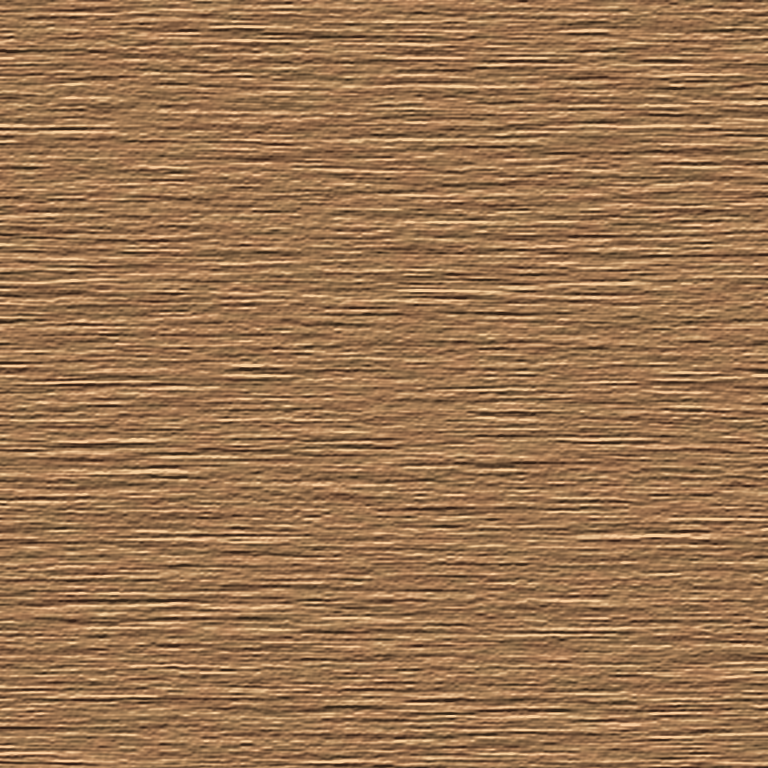
Give the GLSL for this texture, as a three.js fragment shader.

```glsl
// Brown wood-like surface with fine horizontal grooves, lit from above.
// Stretched value noise forms a height field; its slope along the light
// direction is turned into a tone and coloured by a brown ramp.

varying vec2 vUv;

float hash(vec2 cell) {
  vec3 q = fract(vec3(cell.xyx) * 0.1031);
  q += dot(q, q.yzx + 33.33);
  return fract((q.x + q.y) * q.z);
}

float noise(vec2 p) {
  vec2 cell = floor(p);
  vec2 f = fract(p);
  f = f * f * (3.0 - 2.0 * f);
  float low = mix(hash(cell), hash(cell + vec2(1.0, 0.0)), f.x);
  float high = mix(hash(cell + vec2(0.0, 1.0)), hash(cell + vec2(1.0, 1.0)), f.x);
  return mix(low, high, f.y);
}

// Long grooves, from wide to narrow
float grooves(vec2 p) {
  return 0.42 * noise(p * vec2(6.0, 120.0) + 11.0)
       + 0.62 * noise(p * vec2(9.0, 225.0) + 47.0)
       + 0.42 * noise(p * vec2(22.0, 320.0) + 83.0);
}

// Short bumps between the grooves
float grain(vec2 p) {
  return 0.40 * noise(p * vec2(75.0, 250.0) + 29.0)
       + 0.22 * noise(p * vec2(190.0, 280.0) + 61.0);
}

// Dark brown to tan, then on to cream highlights
vec3 woodColor(float tone) {
  vec3 body = mix(vec3(0.31, 0.22, 0.15), vec3(0.73, 0.55, 0.38), (tone - 0.31) / 0.42);
  vec3 glint = mix(vec3(0.73, 0.55, 0.38), vec3(0.95, 0.79, 0.60), (tone - 0.73) / 0.22);
  return tone < 0.73 ? body : glint;
}

void main() {
  // Slight waviness of the grooves
  vec2 p = vUv;
  p.y += 0.003 * noise(vUv * vec2(5.0, 12.0)) + 0.001 * noise(vUv * vec2(19.0, 40.0));

  // Emboss: height difference across a short step towards the light
  vec2 halfStep = vec2(-0.0005, 0.0012);
  float grooveLight = grooves(p - halfStep) - grooves(p + halfStep);
  float grainLight = grain(p - halfStep) - grain(p + halfStep);

  // Deep grooves gather in bands, grain shows more between them
  float band = noise(vUv * vec2(3.0, 24.0) + 5.0);
  float relief = grooveLight * mix(0.6, 1.2, band) + grainLight * mix(1.1, 0.75, band);

  // Soft streaks of lighter and darker wood
  float streak = noise(p * vec2(5.0, 45.0) + 71.0) - 0.5;
  float tone = clamp(0.605 + 0.92 * relief + 0.03 * streak, 0.20, 0.97);

  // Faint drift between reddish and olive brown
  float hue = noise(p * vec2(30.0, 110.0) + 97.0) - 0.5;
  vec3 color = woodColor(tone) + hue * vec3(0.018, -0.018, -0.006);

  gl_FragColor = vec4(color, 1.0);
}
```
